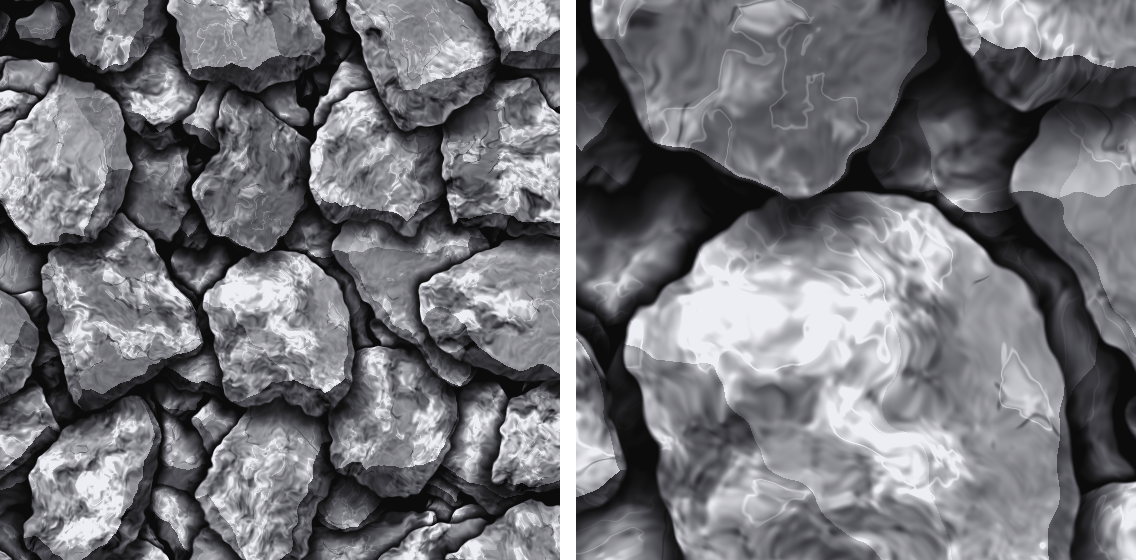
Left: the whole. Right: its middle third, enlarged.
A WebGL 2 fragment shader for this texture:

```glsl
#version 300 es
precision highp float;
// Heap of broken grey slate: angular stones in layers with deep shadowed gaps.

uniform vec2 u_resolution;
out vec4 fragColor;

const float TAU = 6.28319;
const int LAYERS = 4;
const int SIDES = 7;
const vec3 LIGHT = vec3(-0.22, 0.55, 0.80);

float hash(vec2 p) {
    vec3 h = fract(p.xyx * 0.1031);
    h += dot(h, h.yzx + 33.33);
    return fract((h.x + h.y) * h.z);
}

mat2 turn(float angle) {
    float c = cos(angle), s = sin(angle);
    return mat2(c, s, -s, c);
}

float noise(vec2 p) {
    vec2 cell = floor(p), f = fract(p);
    f = f * f * (3.0 - 2.0 * f);
    float low = mix(hash(cell), hash(cell + vec2(1, 0)), f.x);
    float high = mix(hash(cell + vec2(0, 1)), hash(cell + vec2(1, 1)), f.x);
    return mix(low, high, f.y);
}

float fbm(vec2 p) {
    float sum = 0.0, amplitude = 0.53;
    for (int i = 0; i < 4; i++) {
        sum += amplitude * noise(p);
        p = turn(0.6) * p * 2.03 + 5.7;
        amplitude *= 0.5;
    }
    return sum;
}

float smoothMax(float a, float b, float k) {
    float h = max(k - abs(a - b), 0.0) / k;
    return max(a, b) + h * h * k * 0.25;
}

// Faceted stone: x is the signed outline distance, yz the slope of the visible face.
vec3 stone(vec2 q, vec2 id, float angle) {
    vec2 radii = vec2(mix(0.52, 0.74, hash(id + 3.1)), mix(0.38, 0.50, hash(id + 5.3)));
    vec2 slope = (vec2(hash(id + 7.7), hash(id + 9.2)) - 0.5) * 0.7;
    float height = mix(0.16, 0.30, hash(id + 11.4)) - dot(q, slope);
    float outline = -10.0;
    for (int i = 0; i < SIDES; i++) {
        vec2 key = id + 13.7 * float(i + 1);
        float a = (float(i) + 0.8 * hash(key)) * TAU / float(SIDES);
        vec2 normal = vec2(cos(a), sin(a));
        float reach = length(radii * normal) * mix(0.80, 1.08, hash(key + 1.9));
        normal = turn(angle) * normal;
        float d = dot(q, normal) - reach;
        float steepness = mix(0.7, 4.0, hash(key + 4.3));
        outline = smoothMax(outline, d, 0.07);
        if (-d * steepness < height) {
            height = -d * steepness;
            slope = normal * min(steepness, 1.8);
        }
    }
    return vec3(outline, slope);
}

// Grey value of a stone face: mottling, pale crust, thin veins, cracks and grain.
float slateTone(vec2 p, vec2 id, vec2 slope, vec2 lightDir, float edge) {
    float broad = fbm(p * 8.0);
    float medium = fbm(p * vec2(22.0, 32.0) + 3.0);
    float grain = noise(p * 170.0);
    float relief = medium - fbm((p + lightDir * 0.006) * vec2(22.0, 32.0) + 3.0);
    float roughness = smoothstep(0.40, 0.62, broad);

    float tone = mix(0.47, 0.70, hash(id + 21.3)) + (broad - 0.5) * 0.25;
    float crust = smoothstep(0.50, 0.66, medium + (broad - 0.5) * 0.8);
    tone = mix(tone, 0.87, crust * mix(0.35, 0.85, grain));
    tone += 0.16 * smoothstep(0.025, 0.0, abs(medium - 0.62));
    tone -= 0.22 * smoothstep(0.012, 0.0, abs(broad - 0.44)) * smoothstep(0.45, 0.55, medium);
    tone -= 0.22 * roughness * smoothstep(0.46, 0.32, medium);
    tone += (grain - 0.5) * mix(0.08, 0.22, roughness);
    tone += 0.14 * smoothstep(-0.009, -0.002, edge) * smoothstep(0.35, 0.6, medium);

    float diffuse = max(dot(normalize(vec3(slope, 1.0)), normalize(LIGHT)), 0.0);
    return tone * (0.30 + 0.88 * diffuse) + relief * mix(0.5, 1.3, roughness);
}

// Paints one jittered grid of stones, with contact shadows, over the tone below.
float paintLayer(float below, vec2 p, float size, float presence, float brightness, float seed) {
    float blur = max(0.0018, 0.8 / min(u_resolution.x, u_resolution.y));
    vec2 grid = p / size + seed * 0.37;
    vec2 home = floor(grid);
    for (int j = -1; j <= 1; j++) {
        for (int i = -1; i <= 1; i++) {
            vec2 cell = home + vec2(i, j);
            vec2 id = cell + seed * 31.0;
            if (hash(id + 0.5) > presence) continue;
            vec2 jitter = (vec2(hash(id + 1.3), hash(id + 2.6)) - 0.5) * 0.5;
            vec2 q = grid - cell - 0.5 - jitter;
            float angle = hash(id + 17.9) * TAU;
            vec3 shape = stone(q, id, angle);
            float edge = shape.x * size;
            float underside = 0.5 - 0.5 * q.y / max(length(q), 0.001);
            float shadow = size * mix(0.05, 0.20, underside);
            below *= mix(0.12, 1.0, smoothstep(0.0, shadow, edge));
            if (edge > blur) continue;
            mat2 strata = turn(-angle);
            vec2 surface = strata * q * size + 40.0 * hash(id + 19.1);
            float tone = slateTone(surface, id, shape.yz, strata * normalize(LIGHT.xy), edge);
            below = mix(below, tone * brightness, smoothstep(blur, -blur, edge));
        }
    }
    return below;
}

void main() {
    vec2 p = gl_FragCoord.xy / min(u_resolution.x, u_resolution.y);
    vec2 chips = vec2(noise(p * 60.0), noise(p * 60.0 + 9.0)) - 0.5;
    vec2 bends = vec2(fbm(p * 12.0), fbm(p * 12.0 + 7.0)) - 0.5;
    p += bends * 0.05 + chips * 0.007;

    // Small dark rubble first, large bright slabs last.
    float tone = 0.05;
    for (int k = 0; k < LAYERS; k++) {
        float rise = float(k) / float(LAYERS - 1);
        tone = paintLayer(tone, p, mix(0.09, 0.27, rise), mix(0.90, 0.74, rise),
                          mix(0.62, 1.04, sqrt(rise)), float(k) + 2.0);
    }
    tone = clamp(tone, 0.045, 0.93);
    fragColor = vec4(vec3(tone, tone, tone + 0.025 * smoothstep(0.0, 0.3, tone)), 1.0);
}
```
